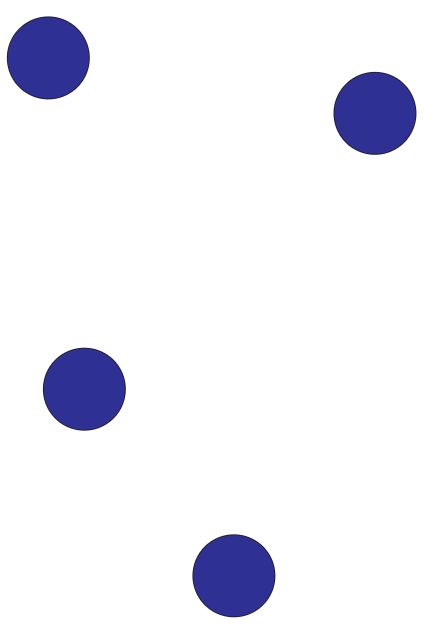
A Shadertoy shader for this background:

```glsl
// Four equal blue discs with thin dark rims, scattered on a plain white page.
// Each disc is a circle distance function; its rim and its fill are blended
// by their pixel coverage. Lengths are in units of the canvas height.

#define DISC_COUNT 4
#define DISC_RADIUS 0.0648
#define RIM_WIDTH 0.0015
#define PAGE_COLOR vec3(1.0)
#define FILL_COLOR vec3(0.18, 0.19, 0.58)
#define RIM_COLOR vec3(0.12, 0.12, 0.20)

// Disc centres, from top to bottom
const vec2 CENTERS[DISC_COUNT] = vec2[DISC_COUNT](
    vec2(0.0755, 0.9095),
    vec2(0.5859, 0.8229),
    vec2(0.1318, 0.3919),
    vec2(0.3655, 0.1003)
);

// Share of a pixel that lies inside a shape, from its signed distance
float coverage(float signedDistance, float pixelSize) {
    return clamp(0.5 - signedDistance / pixelSize, 0.0, 1.0);
}

void mainImage(out vec4 fragColor, in vec2 fragCoord) {
    float pixelSize = 1.0 / iResolution.y;
    vec2 point = fragCoord * pixelSize;

    // Distance to the nearest disc edge
    float edge = 1e3;
    for (int i = 0; i < DISC_COUNT; i++) {
        edge = min(edge, length(point - CENTERS[i]) - DISC_RADIUS);
    }

    // Page, rim and fill weighted by coverage
    float disc = coverage(edge, pixelSize);
    float fill = coverage(edge + RIM_WIDTH, pixelSize);
    vec3 color = PAGE_COLOR * (1.0 - disc)
               + RIM_COLOR * (disc - fill)
               + FILL_COLOR * fill;

    fragColor = vec4(color, 1.0);
}
```
